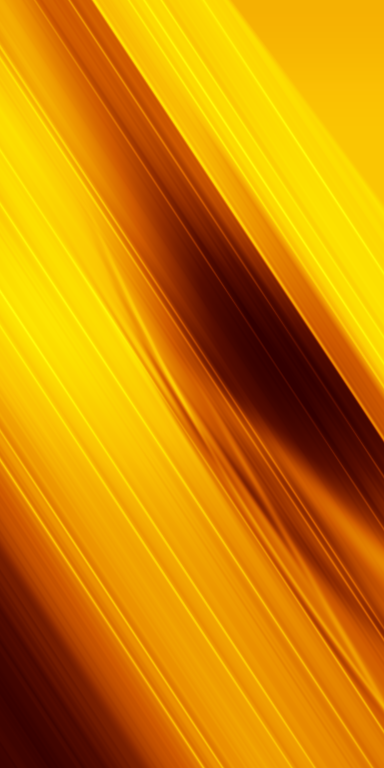
Write a WebGL 2 fragment shader that draws this background.

```glsl
#version 300 es
precision highp float;

uniform vec2 u_resolution;
out vec4 fragColor;

const float SLANT = 0.66;
const vec3 RAMP[8] = vec3[8](
    vec3(0.20, 0.00, 0.00), vec3(0.34, 0.05, 0.00),
    vec3(0.58, 0.18, 0.00), vec3(0.81, 0.35, 0.00),
    vec3(0.92, 0.56, 0.00), vec3(0.98, 0.75, 0.01),
    vec3(0.99, 0.88, 0.00), vec3(1.00, 0.98, 0.04));
const float GLINTS[14] = float[14](
    0.09, 0.18, -0.08, -0.10, -0.258, -0.35, -0.50,
    -0.56, -0.74, -0.79, 0.335, 0.375, 0.42, 0.53);

float hash(float n) {
    return fract(sin(n * 127.1) * 43758.55);
}

float noise(float x) {
    float cell = floor(x);
    return mix(hash(cell), hash(cell + 1.0), smoothstep(0.0, 1.0, x - cell));
}

float bell(float x, float center, float width) {
    float q = (x - center) / width;
    return exp(-q * q);
}

float span(float x, float start, float end, float blur) {
    return smoothstep(start - blur, start + blur, x)
         * (1.0 - smoothstep(end - blur, end + blur, x));
}

// Heat scale from maroon to bright yellow
vec3 heat(float tone) {
    vec3 color = RAMP[0];
    for (int i = 1; i < 8; i++) {
        color = mix(color, RAMP[i], clamp(tone - float(i - 1), 0.0, 1.0));
    }
    return color;
}

float cornerEdge(float d) {
    return 0.594 + 0.09 * d;
}

// Broad light and shade: s runs across the streaks, d runs downward
float broadTone(float s, float d) {
    float left = 4.3 + 1.9 * bell(s, -0.44, 0.25) * bell(d, 0.80, 0.42);
    left += 1.4 * bell(s, -0.20, 0.13) * bell(d, 0.30, 0.32);
    left -= 4.0 * (1.0 - smoothstep(-1.17, -0.65, s));

    float depth = 1.2 + 3.0 * bell(d, 0.96, 0.44);
    left -= depth * smoothstep(-0.32 * d, 0.15 - 0.10 * d, s);
    left += 0.8 * smoothstep(0.16, 0.23, s) * span(d, 0.4, 1.0, 0.2);

    float right = mix(4.8 - 2.2 * smoothstep(0.3, 1.0, d), 5.9,
                      smoothstep(0.25, 0.39, s));
    right -= 0.9 * bell(s, 0.31, 0.022) * smoothstep(0.15, 0.5, d);
    right -= 0.5 * bell(s, 0.46, 0.05) * (1.0 - smoothstep(0.1, 0.6, d));
    float corner = 4.7 + 0.5 * smoothstep(0.0, 0.4, d);
    right = mix(right, corner, smoothstep(-0.008, 0.012, s - cornerEdge(d)));
    return mix(left, right, smoothstep(0.238, 0.250, s));
}

// Curved pleats fanning out toward the lower right
float pleats(float s, float d) {
    float lower = smoothstep(0.9, 1.2, d);
    float ridge = -0.11 + 0.32 * (d - 1.02);
    float tone = 1.5 * bell(s, ridge, 0.05) * span(d, 1.05, 1.60, 0.15);
    tone -= 0.8 * bell(s, -0.20 + 0.27 * (d - 1.25), 0.035) * lower;

    float crease = -0.235 + 0.13 * pow(d - 1.45, 2.0);
    float fold = span(d, 0.70, 1.85, 0.25);
    tone += fold * (1.1 * bell(s, crease, 0.006) - 0.8 * bell(s, crease - 0.018, 0.010));
    for (int i = 0; i < 3; i++) {
        float k = float(i);
        float center = -0.27 + 0.03 * k + (0.03 * k - 0.05) * (d - 1.0);
        float fade = bell(d, 0.95 + 0.15 * k, 0.32);
        tone += fade * (0.8 * bell(s, center, 0.009) - 0.7 * bell(s, center + 0.017, 0.008));
    }
    return tone + 0.9 * lower * bell(s, -0.16 - 0.08 * (d - 1.2), 0.009);
}

// Fine brushed grain along the streaks
float grain(float s, float d) {
    float fine = 0.0;
    float strength = 0.5;
    float frequency = 22.0;
    for (int i = 0; i < 3; i++) {
        fine += strength * (noise(s * frequency + 40.0) - 0.5);
        strength *= 0.75;
        frequency *= 2.6;
    }
    return fine * (0.55 + 0.45 * noise(d * 3.0 + s * 5.0 + 20.0));
}

// Hairline reflections
float glints(float s, float d) {
    float tone = 0.0;
    for (int i = 0; i < 14; i++) {
        float strength = 0.6 + 0.7 * noise(d * 2.5 + float(i) * 7.3);
        tone += strength * bell(s, GLINTS[i], 0.0035);
        tone -= 0.35 * bell(s, GLINTS[i] + 0.012, 0.010);
    }
    return tone + 2.0 * bell(s, 0.244, 0.005);
}

void main() {
    vec2 uv = gl_FragCoord.xy / u_resolution;
    float d = 2.0 * (1.0 - uv.y);
    float s = uv.x - SLANT * d;
    float inside = 1.0 - smoothstep(-0.012, 0.008, s - cornerEdge(d));
    float tone = broadTone(s, d) + pleats(s, d);
    tone += inside * (grain(s, d) + glints(s, d));
    fragColor = vec4(heat(tone), 1.0);
}
```
